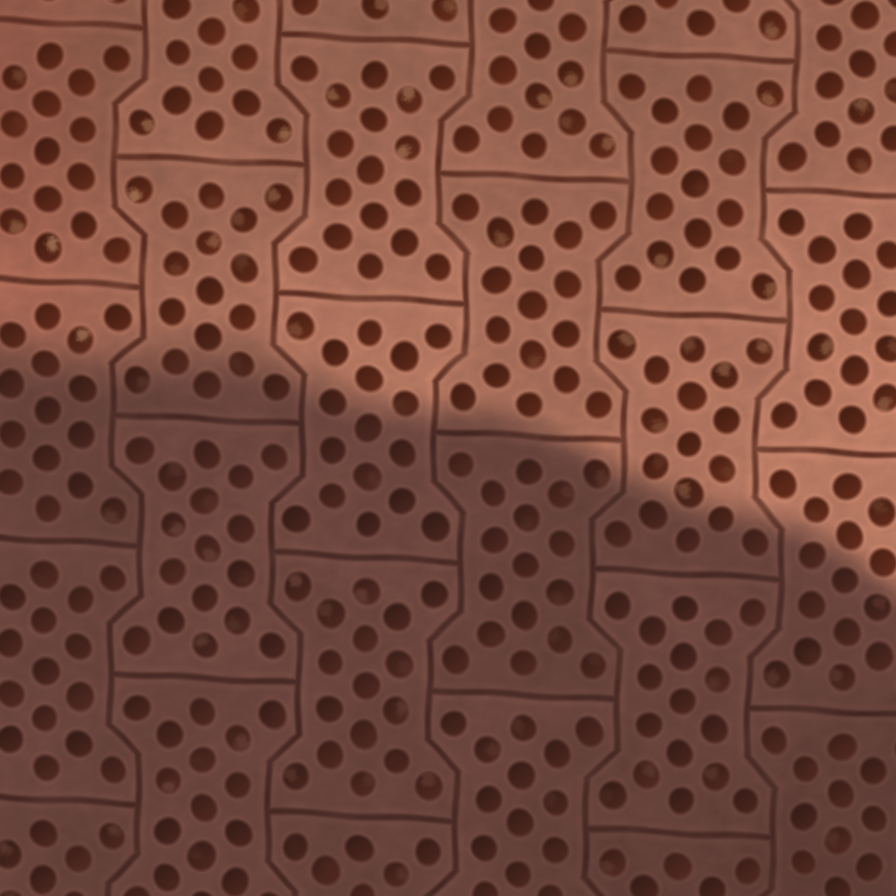
This texture is drawn by a Shadertoy shader. Its source:

```glsl
const vec2 ORIGIN = vec2(0.0547, 0.025);    // first column centre and joint, from the top left
const float COLUMN_WIDTH = 0.1822;
const float TAPER = 0.0053;                 // narrowing of the columns toward the bottom
const float LEAN = 0.006;                   // sideways drift of the columns
const float TILE_HEIGHT = 0.289;
const float JOINT_TILT = 0.0094;            // drop of the joints per column
const float ASPECT = 1.59;                  // tile height in column widths
const float WAIST = 0.09;                   // sideways step of the tile edge
const float BEVEL = 0.056;                  // half height of the slanted part
const vec2 HOLE_PITCH = vec2(0.213, 0.147);
const float HOLE_RADIUS = 0.081;
const float SEAM_HALF_WIDTH = 0.013;
const float SOFTNESS = 0.018;
const float WORN_SHARE = 0.38;              // share of holes that carry grit

const vec3 FACE_LIT = vec3(0.645, 0.425, 0.345);
const vec3 FACE_SHADE = vec3(0.405, 0.262, 0.232);
const vec3 HOLE_LIT = vec3(0.325, 0.140, 0.085);
const vec3 HOLE_SHADE = vec3(0.265, 0.135, 0.108);
const vec3 SEAM_LIT = vec3(0.36, 0.18, 0.13);
const vec3 SEAM_SHADE = vec3(0.27, 0.15, 0.13);
const vec3 GRIT_LIT = vec3(0.66, 0.47, 0.34);
const vec3 GRIT_SHADE = vec3(0.40, 0.25, 0.21);

float hash(vec2 p) {
    return fract(sin(dot(p, vec2(127.1, 311.7))) * 4375.85);
}

// Layered sines, each octave turned and warped by the last
float mottle(vec2 p) {
    float sum = 0.0, gain = 0.5;
    for (int i = 0; i < 4; i++) {
        sum += gain * sin(p.x + 1.3 * sin(p.y)) * sin(p.y + 0.7);
        p = mat2(1.5, 1.1, -1.1, 1.5) * p + sum + 2.1;
        gain *= 0.6;
    }
    return sum;
}

// Distance, in tile heights, to the nearest joint of a column
float jointDistance(float column, float row) {
    return abs(fract(row - 0.5 * mod(column, 2.0) + 0.5) - 0.5);
}

// Shadow falling over the lower part: 1 is lit, 0 is shaded
float sunlight(vec2 p) {
    float edge = 0.385 + 0.03 * p.x + 0.24 * p.x * p.x + 0.012 * sin(p.x * 19.0);
    float blur = mix(0.055, 0.03, smoothstep(0.1, 0.5, p.x));
    return 1.0 - smoothstep(edge - blur, edge + blur, p.y);
}

void mainImage(out vec4 fragColor, in vec2 fragCoord) {
    vec2 p = fragCoord / iResolution.xy;
    p.y = 1.0 - p.y;

    // Slightly skewed tile coordinates
    vec2 wobble = 0.0012 * vec2(sin(p.y * 61.0 + 3.0 * sin(p.x * 17.0)),
                                sin(p.x * 53.0 + 3.0 * sin(p.y * 23.0)));
    vec2 q = p + wobble;
    float u = (q.x - ORIGIN.x + LEAN * q.y) / (COLUMN_WIDTH - TAPER * q.y);
    float v = (q.y - ORIGIN.y - JOINT_TILT * u) / TILE_HEIGHT;

    // Stepped edge between two columns
    float left = floor(u);
    float bend = (0.25 - jointDistance(left, v)) / BEVEL;
    float side = u - left - 0.5 - WAIST * clamp(bend, -1.0, 1.0);
    float edgeDistance = abs(side) * mix(0.707, 1.0, smoothstep(0.8, 1.2, abs(bend)));
    float column = left + step(0.0, side);
    float seamDistance = min(edgeDistance, jointDistance(column, v) * ASPECT);

    // Position inside the tile
    float row = v - 0.5 * mod(column, 2.0);
    vec2 tile = vec2(column, floor(row));
    vec2 local = vec2(u - column, (fract(row) - 0.5) * ASPECT);

    // Nearest hole: a staggered grid plus the four corners
    float holeDistance = 9.0;
    vec2 holeOffset = vec2(0.0), holeId = vec2(0.0);
    for (int i = -2; i <= 2; i++) {
        for (int j = -4; j <= 4; j++) {
            if (((i + j) & 1) != 0 || (abs(i) == 2 && abs(j) != 4)) continue;
            vec2 cell = vec2(i, j);
            vec2 id = tile * 11.0 + cell;
            vec2 jitter = vec2(hash(id + 0.3), hash(id + 5.7)) - 0.5;
            vec2 offset = local - cell * HOLE_PITCH - 0.022 * jitter;
            float d = length(offset) - HOLE_RADIUS * (0.95 + 0.12 * hash(id + 9.1));
            if (d < holeDistance) {
                holeDistance = d;
                holeOffset = offset;
                holeId = id;
            }
        }
    }

    // Face of the tile, with blotches and a tone of its own
    float light = sunlight(p);
    vec3 color = mix(FACE_SHADE, FACE_LIT, light);
    float glow = 0.88 + 0.16 * smoothstep(0.05, 0.4, p.y) + 0.08 * smoothstep(0.6, 1.0, p.x);
    color *= mix(1.03 - 0.14 * p.x * smoothstep(0.6, 1.0, p.y), glow, light);
    color *= 1.0 + 0.07 * (hash(tile + 2.4) - 0.5) + 0.05 * mottle(p * 24.0);
    color *= 1.0 + 0.035 * mottle(p * 130.0);
    color.gb *= 1.0 - 0.07 * light * smoothstep(0.22, 0.0, p.x);

    // Seams with a faint pale lip
    float lip = smoothstep(0.02, 0.035, seamDistance) * smoothstep(0.075, 0.035, seamDistance);
    color *= 1.0 + 0.05 * lip;
    float seam = 1.0 - smoothstep(SEAM_HALF_WIDTH - SOFTNESS * 0.5, SEAM_HALF_WIDTH + SOFTNESS, seamDistance);
    color = mix(color, mix(SEAM_SHADE, SEAM_LIT, light), seam * (0.84 + 0.25 * mottle(p * 40.0)));

    // Holes, some of them partly filled with grit
    float pick = hash(holeId + 17.0);
    float angle = 6.283 * hash(holeId + 23.0);
    vec2 gritCentre = 0.04 * vec2(cos(angle), sin(angle));
    float grit = smoothstep(0.065, 0.015, length(holeOffset - gritCentre) + 0.02 * mottle(p * 200.0));
    float worn = smoothstep(1.0 - WORN_SHARE, 1.0, pick) * mix(0.6, 1.0, smoothstep(0.7, 0.2, p.x));
    vec3 hole = mix(HOLE_SHADE, HOLE_LIT, light);
    hole *= 1.0 + 1.8 * dot(holeOffset, vec2(0.6, 0.8)) + 0.15 * (hash(holeId + 31.0) - 0.5);
    hole = mix(hole, mix(GRIT_SHADE, GRIT_LIT, light), grit * worn * 0.85);
    color *= 1.0 + 0.06 * smoothstep(0.04, 0.01, holeDistance);
    color = mix(color, hole, 1.0 - smoothstep(-SOFTNESS, SOFTNESS, holeDistance));

    fragColor = vec4(clamp(color, 0.0, 1.0), 1.0);
}
```
